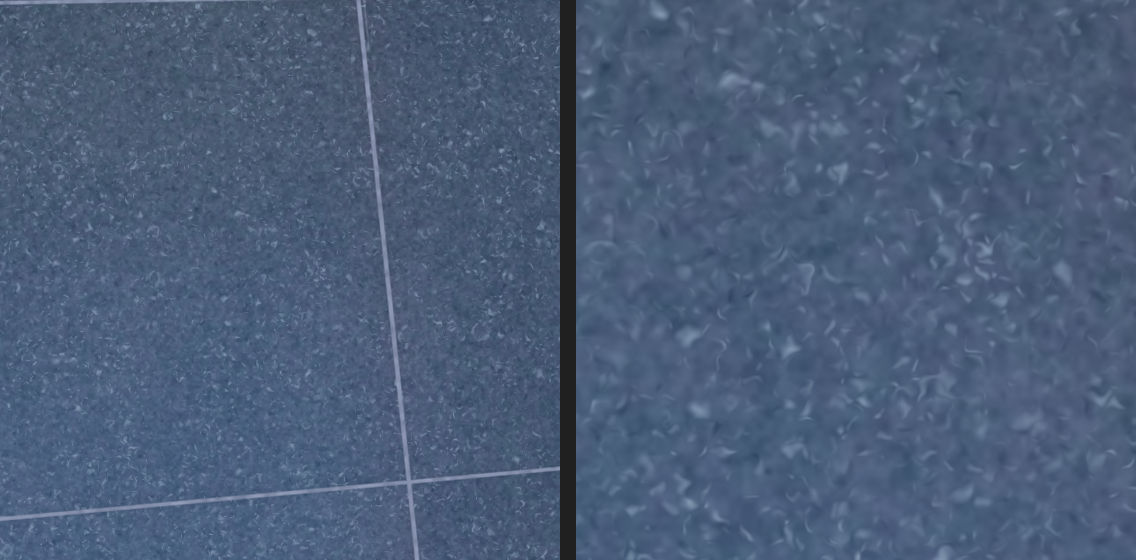
Left, the full canvas; right, a detail of the centre.
A three.js fragment shader for this texture:

```glsl
// Blue-grey stone floor tiles seen at a slight slant, split by thin pale grout.
// A skewed tile grid gives the joints; jittered cells scatter soft flecks and
// broken rings, over value noise for mottling and grain.
varying vec2 vUv;

float hash(vec2 p) {
  vec3 q = fract(vec3(p.xyx) * 0.1031);
  q += dot(q, q.yzx + 33.33);
  return fract((q.x + q.y) * q.z);
}

vec2 hash2(vec2 p) {
  return vec2(hash(p), hash(p + 57.3));
}

float noise(vec2 p) {
  vec2 i = floor(p), f = fract(p);
  f = f * f * (3.0 - 2.0 * f);
  return mix(mix(hash(i), hash(i + vec2(1.0, 0.0)), f.x),
             mix(hash(i + vec2(0.0, 1.0)), hash(i + 1.0), f.x), f.y);
}

float fbm(vec2 p) {
  float sum = 0.0, amp = 0.5;
  for (int i = 0; i < 4; i++) {
    sum += amp * noise(p);
    p = p * 2.03 + 19.7;
    amp *= 0.5;
  }
  return sum;
}

// Soft, slightly bent specks, one at most per jittered cell
float flecks(vec2 p, float scale, float chance) {
  vec2 g = p * scale, base = floor(g);
  float amount = 0.0;
  for (int y = -1; y <= 1; y++) {
    for (int x = -1; x <= 1; x++) {
      vec2 cell = base + vec2(float(x), float(y));
      vec2 place = hash2(cell + 100.0), kind = hash2(cell + 231.0);
      float angle = 6.283 * hash(cell + 377.0);
      vec2 q = g - cell - 0.1 - 0.8 * place;
      q = mat2(cos(angle), -sin(angle), sin(angle), cos(angle)) * q;
      q.y += (kind.y - 0.5) * 2.0 * q.x * q.x;
      float d = length(q / vec2(0.25 + 0.3 * kind.y, 0.18 + 0.1 * place.x));
      float strength = step(kind.x, chance) * (0.3 + 0.7 * place.y);
      amount = max(amount, strength * (1.0 - smoothstep(0.0, 1.2, d)));
    }
  }
  return amount;
}

// Sparse fossil-like rings, worn into fragments
float rings(vec2 p) {
  vec2 g = p * 11.0, cell = floor(g);
  vec2 seed = hash2(cell + 511.0);
  vec2 q = g - cell - 0.3 - 0.4 * seed;
  q.x *= 0.8 + 0.6 * seed.y;
  float radius = 0.08 + 0.09 * hash(cell + 71.0);
  float band = 1.0 - smoothstep(0.0, 0.055, abs(length(q) - radius));
  return band * step(seed.x, 0.38) * smoothstep(0.35, 0.65, noise(p * 95.0));
}

// Soft-edged line of the given half width
float line(float d, float halfWidth) {
  return 1.0 - smoothstep(halfWidth - 0.002, halfWidth + 0.002, abs(d));
}

void main() {
  vec2 uv = vUv;

  // Slanted grid: distance to the nearest joint on each axis, and tile id
  float spacing = 0.922 - 0.0735 * uv.x;
  vec2 grid = vec2((uv.x - 0.745 + 0.105 * uv.y) / 0.92,
                   (uv.y - 0.073 - 0.0905 * uv.x) / spacing);
  vec2 tile = floor(grid);
  vec2 joint = (grid - floor(grid + 0.5)) * vec2(0.92, spacing);

  // Stone: bluer at the lower left, greyer above, darker to the right
  vec3 stone = mix(vec3(0.295, 0.380, 0.505), vec3(0.278, 0.343, 0.430),
                   smoothstep(0.1, 1.0, uv.y));
  stone = mix(stone, vec3(0.252, 0.322, 0.420), 0.75 * smoothstep(0.5, 1.0, uv.x));

  // Broad stains and a faint violet tint beside the upright joint
  stone += (fbm(uv * 5.0 + tile * 7.0) - 0.47) * vec3(0.045, 0.035, 0.03);
  stone += vec3(0.022, -0.002, 0.0) * exp(-abs(joint.x) * 16.0);

  // Fine grain, with a little colour drift
  stone += (fbm(uv * 85.0) - 0.47) * 0.07;
  stone += (noise(uv * 145.0 + 9.0) - 0.5) * 0.055;
  stone += (noise(uv * 230.0) - 0.5) * 0.04;
  stone += (noise(uv * 60.0 + 80.0) - 0.5) * vec3(0.026, -0.006, 0.014);

  // Ragged flecks, denser in loose clusters
  vec2 warp = vec2(noise(uv * 150.0), noise(uv * 150.0 + 31.0)) - 0.5;
  vec2 p = uv + tile * 3.7 + 20.0 + 0.007 * warp;
  float cluster = 0.6 + 0.7 * smoothstep(0.3, 0.7, noise(uv * 21.0));
  float pale = 0.50 * flecks(p, 95.0, 0.55) * cluster;
  pale = max(pale, 0.66 * flecks(p + 3.1, 66.0, 0.36) * cluster);
  pale = max(pale, 0.85 * flecks(p + 7.9, 46.0, 0.10));
  pale = max(pale, 0.45 * rings(p));
  pale *= 0.75 + 0.5 * noise(uv * 190.0 + 5.0);
  vec3 color = mix(stone, vec3(0.52, 0.60, 0.70), pale);

  // Dark pits between the flecks
  color -= 0.055 * flecks(p + 12.4, 75.0, 0.35) * (1.0 - pale);

  // Grout: soft shadow, pale body, fine wear, and a short split at the top
  float nearest = min(abs(joint.x), abs(joint.y));
  color *= 1.0 - 0.08 * exp(-nearest * 120.0);
  float grout = max(line(joint.x, 0.0040), line(joint.y, 0.0034));
  float split = line(joint.x - 0.010, 0.0012) * smoothstep(0.89, 0.96, uv.y);
  vec3 groutColor = vec3(0.54, 0.58, 0.69) + 0.13 * (noise(uv * 90.0) - 0.5);
  color = mix(color, groutColor, max(0.9 * grout, 0.5 * split));

  gl_FragColor = vec4(color, 1.0);
}
```
